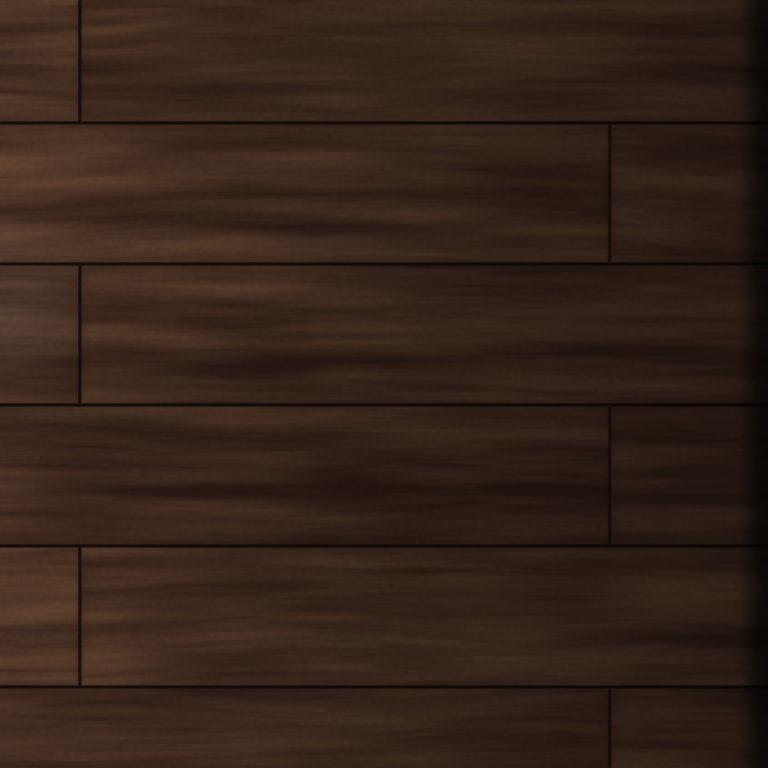
This texture is drawn by a three.js fragment shader. Its source:

```glsl
// Dark walnut floor planks in staggered rows, lit from the left.
#define ROW_HEIGHT 0.1836
#define ROW_OFFSET 0.1055
#define PLANK_LENGTH 1.38
#define JOINT_OFFSET 0.104
#define SEAM_HALF_WIDTH 0.0012
#define SEAM_SOFTNESS 0.0016
#define GRAIN_CONTRAST 0.95
#define DARK_WOOD vec3(0.145, 0.087, 0.067)
#define LIGHT_WOOD vec3(0.310, 0.214, 0.151)
#define SEAM_COLOR vec3(0.060, 0.034, 0.026)
#define SHEEN_COLOR vec3(0.055, 0.055, 0.060)

varying vec2 vUv;

float hash(vec2 p) {
  vec3 q = fract(vec3(p.xyx) * 0.1031);
  q += dot(q, q.yzx + 33.33);
  return fract((q.x + q.y) * q.z);
}

float noise(vec2 p) {
  vec2 cell = floor(p);
  vec2 f = fract(p);
  f = f * f * (3.0 - 2.0 * f);
  float low = mix(hash(cell), hash(cell + vec2(1.0, 0.0)), f.x);
  float high = mix(hash(cell + vec2(0.0, 1.0)), hash(cell + vec2(1.0, 1.0)), f.x);
  return mix(low, high, f.y);
}

float fbm(vec2 p) {
  float sum = 0.0;
  float weight = 0.5;
  for (int i = 0; i < 4; i++) {
    sum += weight * noise(p);
    p = p * vec2(1.8, 2.1) + 17.3;
    weight *= 0.5;
  }
  return sum / 0.9375;
}

// Wood tone from 0 (dark) to 1 (light); height runs 0 to 1 across the plank.
float woodTone(vec2 uv, float height, float row, float seed) {
  vec2 p = uv + vec2(seed * 5.0 + 20.0, seed * 3.0 + 20.0);

  // Gently bowed fibres
  p.y += 0.024 * (noise(p * vec2(2.6, 5.0)) - 0.5);
  p.y += 0.006 * (noise(p * vec2(8.0, 22.0)) - 0.5);

  float bands = fbm(p * vec2(3.0, 30.0)) - 0.5;
  float streaks = fbm(p * vec2(7.0, 95.0) + 40.0) - 0.5;
  float fibres = noise(p * vec2(16.0, 330.0)) - 0.5;
  float blotches = noise(p * vec2(9.0, 16.0) + 80.0) - 0.5;
  float grain = 0.95 * bands + 0.62 * streaks + 0.09 * fibres + 0.22 * blotches;

  // One dark heart streak along each plank
  float center = 0.34 + 0.22 * (noise(vec2(uv.x * 2.2, seed * 9.0 + 50.0)) - 0.5);
  float spread = (height - center) / 0.065;
  float strength = smoothstep(0.25, 0.75, noise(vec2(uv.x * 3.0 + 8.0, seed * 4.0 + 60.0)));
  float heart = exp(-spread * spread) * strength;

  // Light and dark rows, with a small shift per plank
  float rowTone = -0.13 * cos(6.2832 * (row - 1.5) / 3.4);
  float plankTone = 0.08 * (hash(vec2(seed + 71.0, 13.0)) - 0.5);
  return 0.53 + rowTone + plankTone + GRAIN_CONTRAST * grain - 0.26 * heart;
}

float seamMask(float distanceToSeam) {
  return 1.0 - smoothstep(SEAM_HALF_WIDTH, SEAM_HALF_WIDTH + SEAM_SOFTNESS, distanceToSeam);
}

void main() {
  // Rows, with every second one shifted by half a plank
  float rowPosition = (vUv.y - ROW_OFFSET) / ROW_HEIGHT;
  float row = floor(rowPosition);
  float height = fract(rowPosition);
  float oddRow = mod(row, 2.0);
  float plankPosition = (vUv.x - JOINT_OFFSET) / PLANK_LENGTH - 0.5 * oddRow;
  float plank = floor(plankPosition);
  float along = fract(plankPosition);
  float seed = row * 7.0 + plank * 3.0 + 30.0;

  float tone = clamp(woodTone(vUv, height, row, seed), 0.0, 1.0);
  vec3 color = mix(DARK_WOOD, LIGHT_WOOD, tone);

  // Fine surface mottling
  color *= 0.97 + 0.06 * noise(vUv * 210.0);

  // Seams and the soft shade beside them
  float rowSeam = min(height, 1.0 - height) * ROW_HEIGHT;
  float endJoint = min(along, 1.0 - along) * PLANK_LENGTH;
  float nearest = min(rowSeam, endJoint);
  color *= 1.0 - 0.22 * exp(-nearest / 0.005);
  float seam = max(0.92 * seamMask(rowSeam), mix(0.85, 0.6, oddRow) * seamMask(endJoint));
  color = mix(color, SEAM_COLOR, seam);

  // Light from the left, a cool sheen and a dark right edge
  color *= mix(1.22, 0.62, vUv.x);
  vec2 sheenOffset = (vUv - vec2(0.0, 0.6)) / vec2(0.09, 0.10);
  color += SHEEN_COLOR * exp(-dot(sheenOffset, sheenOffset)) * (1.0 - seam);
  color *= 1.0 - 0.6 * smoothstep(0.955, 0.995, vUv.x);

  gl_FragColor = vec4(color, 1.0);
}
```
